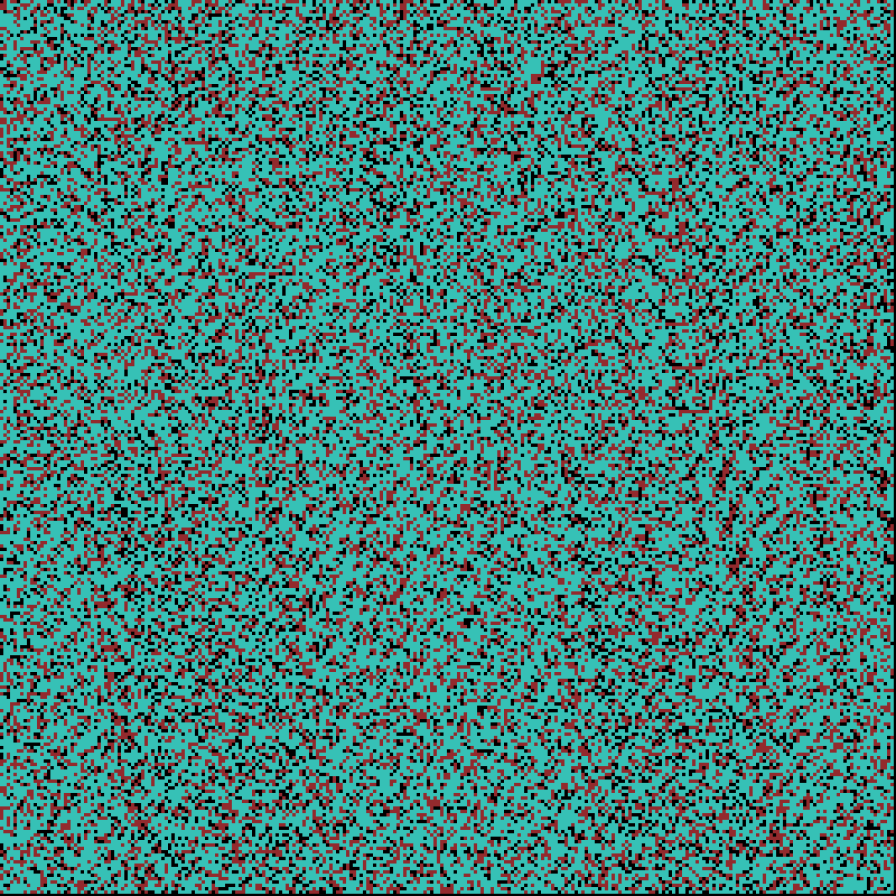
This texture is drawn by a three.js fragment shader. Its source:

```glsl
// Dense mosaic of tiny square cells, each randomly teal, dark red or black.
// A sine hash picks every cell's colour; the four cells nearest to a point
// are blended by their coverage, which keeps the square edges smooth.

varying vec2 vUv;

const float CELL_SIZE = 0.00375;   // side of one cell in canvas units
const float CELLS_PER_SIDE = 266.0; // whole cells; the thin rest stays black
const float RED_SHARE = 0.245;
const float BLACK_SHARE = 0.138;

const vec3 TEAL = vec3(0.21, 0.755, 0.715);
const vec3 RED = vec3(0.575, 0.165, 0.175);
const vec3 BLACK = vec3(0.0);

float hash(vec2 p) {
  return fract(sin(dot(p, vec2(12.9898, 78.233))) * 43758.5453);
}

// Colour of one cell, chosen by the given shares
vec3 cellColor(vec2 cell, float redShare, float blackShare) {
  if (max(cell.x, cell.y) >= CELLS_PER_SIDE) return BLACK;
  float pick = hash(cell + 0.37);
  if (pick < blackShare) return BLACK;
  return pick < blackShare + redShare ? RED : TEAL;
}

// Box-filtered grid: mixes the 2 x 2 nearest cells over the pixel footprint
vec3 mosaic(vec2 p, vec2 footprint) {
  vec2 shifted = p - 0.5;
  vec2 base = floor(shifted);
  vec2 cover = clamp((shifted - base - 0.5) / footprint + 0.5, 0.0, 1.0);
  vec3 color = vec3(0.0);
  for (int y = 0; y < 2; y++) {
    for (int x = 0; x < 2; x++) {
      vec2 corner = vec2(float(x), float(y));
      vec2 weight = mix(1.0 - cover, cover, corner);
      color += weight.x * weight.y
             * cellColor(base + corner, RED_SHARE, BLACK_SHARE);
    }
  }
  return color;
}

void main() {
  // Cells are counted from the upper left corner
  vec2 p = vec2(vUv.x, 1.0 - vUv.y) / CELL_SIZE;
  vec2 footprint = max(fwidth(p), vec2(0.0001));
  gl_FragColor = vec4(mosaic(p, footprint), 1.0);
}
```
